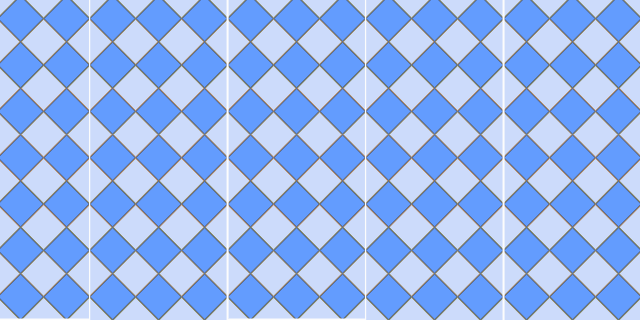
Write a Shadertoy shader that draws this pattern.

```glsl
// Blue diamonds on a pale ground, set in upright panels three diamonds wide.
// Each cell is a diamond distance field: dark rim inside, metallic rim outside.
// Rim tint drifts by row and edge; white seams part the panels.

#define PANEL_WIDTH 0.4312
#define PANEL_START 0.2800
#define ROW_PITCH   0.1449
#define DIAMONDS    3.0
#define RIM_OUT     0.0023
#define RIM_IN      0.0021
#define SEAM_WIDTH  0.0046
#define BLUE   vec3(0.390, 0.610, 0.995)
#define PALE   vec3(0.800, 0.860, 0.985)
#define COPPER vec3(0.720, 0.460, 0.200)
#define OLIVE  vec3(0.460, 0.460, 0.180)
#define SHADOW vec3(0.290, 0.290, 0.320)

// Antialiased coverage of the region where dist < 0.
float cover(float dist, float pixel) {
    return clamp(0.5 - dist / pixel, 0.0, 1.0);
}

// Share of copper in the rim: a slow wave over rows, shifted on lower edges.
float copperShare(float row, vec2 side, vec2 p) {
    float peak = side.y > 0.0 ? 3.7 : 2.5;
    float wave = 0.5 + 0.5 * cos((row - peak) * 1.3);
    float leftWarmth = side.x < 0.0 ? 0.2 : 0.0;
    float grain = 0.12 * sin(p.x * 400.0) + 0.08 * sin(p.y * 173.0 + p.x * 61.0);
    return clamp(wave + leftWarmth + grain, 0.0, 1.0);
}

void mainImage(out vec4 fragColor, in vec2 fragCoord) {
    vec2 p = fragCoord / iResolution.y;
    float pixel = 1.0 / iResolution.y;

    // Diamond cells
    float panelPos = (p.x - PANEL_START) / PANEL_WIDTH;
    vec2 grid = vec2(panelPos * DIAMONDS, p.y / ROW_PITCH);
    vec2 local = fract(grid) - 0.5;
    float row = floor(grid.y);
    float dist = (abs(local.x) + abs(local.y) - 0.5) * ROW_PITCH * 0.7071;
    vec3 color = mix(PALE, BLUE, cover(dist, pixel));

    // Two-tone rim
    vec3 metal = mix(OLIVE, COPPER, copperShare(row, sign(local), p));
    float edge = cover(dist, pixel);
    float outer = cover(dist - RIM_OUT, pixel) - edge;
    float inner = edge - cover(dist + RIM_IN, pixel);
    color = mix(color, metal, outer);
    color = mix(color, SHADOW, inner * 0.85);

    // White seams, alternately thin and wide
    float seam = floor(panelPos + 0.5);
    float seamDist = abs(panelPos - seam) * PANEL_WIDTH;
    float halfWidth = SEAM_WIDTH * mix(0.42, 0.68, mod(seam, 2.0));
    float white = cover(seamDist - halfWidth, pixel);

    // Short hem under some panels
    float panel = floor(panelPos);
    float hasHem = mod(panel, 2.0) * step(panel, 2.0);
    white = max(white, hasHem * cover(p.y - SEAM_WIDTH, pixel));

    color = mix(color, vec3(0.99), white);
    fragColor = vec4(color, 1.0);
}
```
